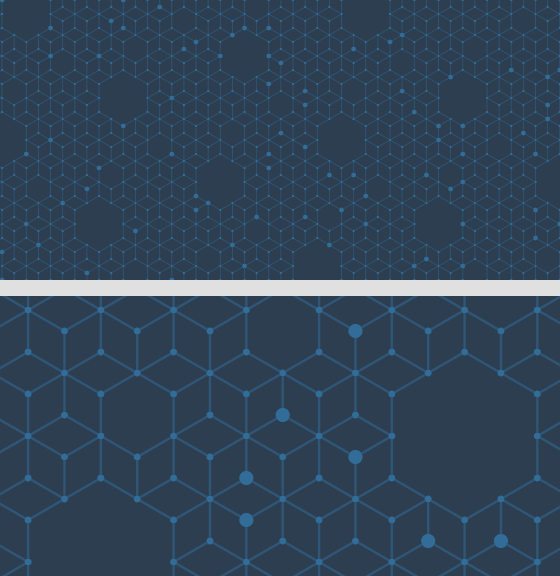
Top, the full canvas; bottom, a detail of the centre.
Give the GLSL for this pattern, as a WebGL 1 fragment shader.

```glsl
precision highp float;
// Rhombic network of thin cube outlines with joint dots and regular hexagonal gaps.

uniform vec2 u_resolution;

// Lengths are in lattice edges.
const float EDGES_DOWN = 20.0;      // edges per canvas height
const float COLUMN = 0.8660254;     // distance between lattice columns
const float LEFT_OFFSET = 0.146;    // position of the first column
const float LINE_WIDTH = 0.058;
const float LINE_OPACITY = 0.52;
const float DOT_RADIUS = 0.082;
const float BIG_DOT_RADIUS = 0.168;
const float BIG_DOT_SHARE = 0.09;
const float GAP_PERIOD = 28.0;      // columns between gaps on one row
const float GAP_SHIFT = 10.0;       // columns a gap row moves left
const float GAP_ROWS = 3.0;         // edges between gap rows
const vec2 GAP_ORIGIN = vec2(2.0, 1.0);
const vec2 OPEN_CELL_A = vec2(13.0, 0.5);
const vec2 OPEN_CELL_B = vec2(-9.0, -0.5);
const vec3 GROUND = vec3(0.173, 0.243, 0.312);
const vec3 BLUE = vec3(0.195, 0.425, 0.60);

float hash(vec2 p) {
  return fract(sin(dot(p, vec2(127.1, 311.7))) * 43758.5453);
}

float segmentDistance(vec2 p, vec2 end) {
  return length(p - end * clamp(dot(p, end), 0.0, 1.0));
}

// Joint kind: 0 has six spokes, 1 and 2 have three.
float jointKind(vec2 joint) {
  return floor(mod(joint.y - 1.5 * joint.x - GAP_ORIGIN.y + 0.25, 3.0));
}

// Column and row offset from the gap lattice.
vec2 gapOffset(vec2 joint) {
  float row = floor((joint.y - GAP_ORIGIN.y) / GAP_ROWS + 0.5);
  float column = joint.x - GAP_ORIGIN.x + GAP_SHIFT * row;
  float halfPeriod = 0.5 * GAP_PERIOD;
  return vec2(mod(column + halfPeriod, GAP_PERIOD) - halfPeriod,
              joint.y - GAP_ORIGIN.y - GAP_ROWS * row);
}

bool isRemoved(vec2 joint) {
  vec2 offset = gapOffset(joint);
  bool inGap = abs(offset.x) < 1.5 && abs(offset.y) < 1.25;
  bool inOpenCell = distance(offset, OPEN_CELL_A) < 0.2
                 || distance(offset, OPEN_CELL_B) < 0.2;
  return inGap || inOpenCell;
}

// Three spokes, mirrored onto one side; kind 1 is kind 2 upside down.
float spokeDistance(vec2 p, float kind) {
  p = vec2(abs(p.x), kind > 1.5 ? p.y : -p.y);
  return min(segmentDistance(p, vec2(0.0, 1.0)),
             segmentDistance(p, vec2(COLUMN, -0.5)));
}

void main() {
  float pixel = EDGES_DOWN / u_resolution.y;
  vec2 p = gl_FragCoord.xy * pixel;
  p = vec2(p.x - LEFT_OFFSET, EDGES_DOWN - p.y);

  float lineDistance = 10.0;
  float dotDistance = 10.0;
  float nearColumn = floor(p.x / COLUMN + 0.5);

  // Visit the joints around this point.
  for (int i = -1; i <= 1; i++) {
    float column = nearColumn + float(i);
    float rowShift = 0.5 * mod(column, 2.0);
    float nearRow = floor(p.y - rowShift + 0.5) + rowShift;
    for (int j = -1; j <= 1; j++) {
      vec2 joint = vec2(column, nearRow + float(j));
      if (!isRemoved(joint)) {
        vec2 q = p - vec2(joint.x * COLUMN, joint.y);
        float kind = jointKind(joint);
        if (kind > 0.5) {
          lineDistance = min(lineDistance, spokeDistance(q, kind));
        }
        bool isBig = hash(joint * vec2(1.0, 2.0)) < BIG_DOT_SHARE;
        float radius = isBig ? BIG_DOT_RADIUS : DOT_RADIUS;
        dotDistance = min(dotDistance, length(q) - radius);
      }
    }
  }

  // Antialiased lines below dots.
  float line = clamp((0.5 * LINE_WIDTH - lineDistance) / pixel + 0.5, 0.0, 1.0);
  line = min(line, LINE_WIDTH / pixel) * LINE_OPACITY;
  float dots = clamp(0.5 - dotDistance / pixel, 0.0, 1.0);
  gl_FragColor = vec4(mix(GROUND, BLUE, max(line, dots)), 1.0);
}
```
